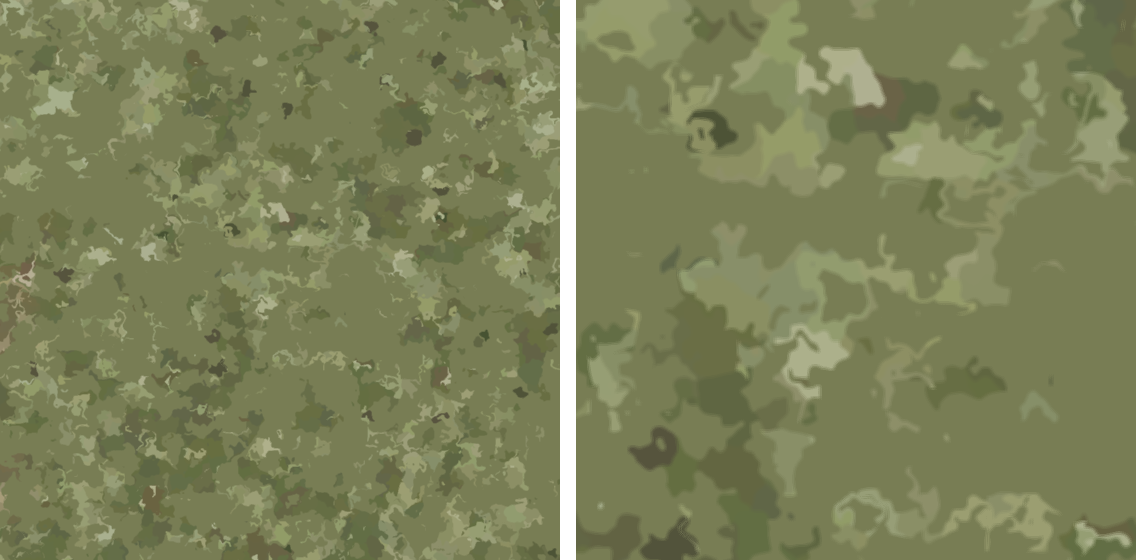
Left: the whole. Right: its middle third, enlarged.
This pattern is drawn by a Shadertoy shader. Its source:

```glsl
// Mossy camouflage ground: flat olive base, ragged dark blotches, pale patches
// and thin broken veins. Thresholded layered noise gives the shapes, cellular
// noise gives each fragment its own flat tint and scatters small dark spots.

const vec3 BASE       = vec3(0.47, 0.49, 0.33);
const vec3 DARK_OLIVE = vec3(0.40, 0.43, 0.27);
const vec3 DARK_GREY  = vec3(0.38, 0.40, 0.27);
const vec3 DARK_BROWN = vec3(0.40, 0.39, 0.26);
const vec3 SAGE       = vec3(0.54, 0.56, 0.40);
const vec3 STRAW      = vec3(0.60, 0.62, 0.46);
const vec3 LIME       = vec3(0.58, 0.61, 0.42);
const vec3 PALE       = vec3(0.67, 0.69, 0.55);
const vec3 SPOT_GREEN = vec3(0.27, 0.32, 0.19);
const vec3 SPOT_BROWN = vec3(0.35, 0.33, 0.25);
const vec3 WARM_SHIFT = vec3(0.05, -0.01, 0.02);

const float DARK_SCALE  = 20.0;   // features per canvas height
const float LIGHT_SCALE = 26.0;
const float VEIN_SCALE  = 42.0;
const float TINT_SCALE  = 32.0;
const float SPOT_SCALE  = 11.0;
const float DARK_LEVEL  = 0.607;  // higher levels cover less area
const float LIGHT_LEVEL = 0.64;
const float PALE_LEVEL  = 0.86;
const float VEIN_WIDTH  = 0.08;
const float SPOT_RADIUS = 0.15;
const float SPOT_SHARE  = 0.18;
const float TINT_JITTER = 0.035;
const float SOFTNESS    = 0.0010; // edge filter step in canvas units

float hash(vec2 p) {
    vec3 h = fract(p.xyx * 0.1031);
    h += dot(h, h.yzx + 33.33);
    return fract((h.x + h.y) * h.z);
}

float noise(vec2 p) {
    vec2 i = floor(p), f = fract(p);
    f = f * f * (3.0 - 2.0 * f);
    return mix(mix(hash(i), hash(i + vec2(1, 0)), f.x),
               mix(hash(i + vec2(0, 1)), hash(i + vec2(1, 1)), f.x), f.y);
}

// Three rotated octaves, normalised to 0..1.
float layeredNoise(vec2 p) {
    const mat2 turn = mat2(1.6, 1.2, -1.2, 1.6);
    float sum = 0.0, weight = 0.51;
    for (int i = 0; i < 3; i++) {
        sum += weight * noise(p);
        p = turn * p + 19.7;
        weight *= 0.6;
    }
    return sum;
}

// Cellular noise: distance to the nearest point and two random ids of it.
vec3 cellular(vec2 p) {
    vec2 cell = floor(p);
    vec3 nearest = vec3(9.0, 0.0, 0.0);
    for (int y = -1; y <= 1; y++)
    for (int x = -1; x <= 1; x++) {
        vec2 c = cell + vec2(x, y);
        vec2 point = c + 0.1 + 0.8 * vec2(hash(c + 11.0), hash(c + 47.0));
        float d = length(p - point);
        if (d < nearest.x) nearest = vec3(d, hash(c + 83.0), hash(c + 131.0));
    }
    return nearest;
}

vec2 wobble(vec2 p) {
    return vec2(noise(p), noise(p + 57.3)) - 0.5;
}

vec3 ground(vec2 p) {
    // Ragged outlines come from two scales of small displacement.
    vec2 q = p + 0.014 * wobble(p * 72.0) + 0.010 * wobble(p * 145.0 + 31.0);

    float darkField = layeredNoise(q * DARK_SCALE + 3.0)
                    + 0.24 * (noise(p * 4.0 + 7.0) - 0.5);
    float lightField = layeredNoise(q * LIGHT_SCALE + 71.0)
                     + 0.25 * (noise(p * 5.0 + 23.0) - 0.5)
                     - 0.2 * (darkField - 0.5);
    float vein = abs(noise(q * VEIN_SCALE + 140.0) - 0.5);
    bool isVein = vein < VEIN_WIDTH && lightField > 0.48
               && noise(p * 22.0 + 91.0) > 0.38;

    vec3 tint = cellular(q * TINT_SCALE + 5.0);
    vec3 jitter = TINT_JITTER * (vec3(tint.z, 0.5, fract(tint.z * 7.0)) - 0.5);
    vec3 color = BASE;

    // Dark blotches
    if (darkField > DARK_LEVEL) {
        color = tint.y < 0.72 ? DARK_OLIVE : tint.y < 0.93 ? DARK_GREY : DARK_BROWN;
        color += jitter;
    }
    // Small isolated spots
    vec3 spot = cellular(q * SPOT_SCALE + 200.0);
    if (spot.y < SPOT_SHARE && spot.x < SPOT_RADIUS * (0.5 + 0.5 * spot.z))
        color = mix(SPOT_GREEN, SPOT_BROWN, spot.z);
    // Pale patches and veins
    if (lightField > LIGHT_LEVEL || isVein) {
        color = tint.y < 0.44 ? SAGE : tint.y < 0.74 ? STRAW : tint.y < 0.95 ? LIME : PALE;
        if (lightField > PALE_LEVEL) color = PALE;
        color += jitter;
    }
    // Earthy tinge on fragments along the left margin
    float margin = smoothstep(0.12, 0.0, p.x) * step(0.5, noise(p * 7.0 + 61.0));
    return color + WARM_SHIFT * margin * float(color != BASE);
}

void mainImage(out vec4 fragColor, in vec2 fragCoord) {
    // Average a 3x3 grid of samples for soft, resolution-independent edges.
    float spread = max(SOFTNESS, 0.35 / iResolution.y);
    vec2 p = fragCoord / iResolution.y;
    vec3 sum = vec3(0.0);
    for (int y = -1; y <= 1; y++)
    for (int x = -1; x <= 1; x++)
        sum += ground(p + spread * vec2(x, y));
    fragColor = vec4(sum / 9.0, 1.0);
}
```
